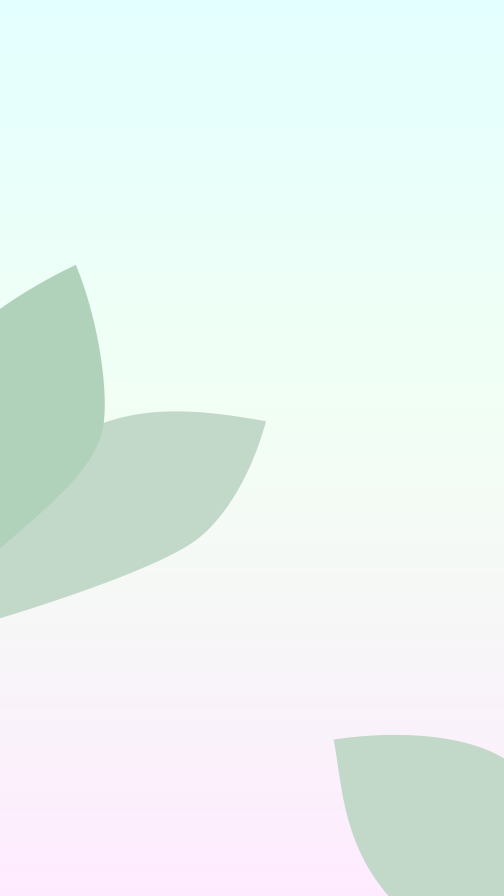
A Shadertoy shader for this background:

```glsl
#define SKY_TOP    vec3(0.890, 1.000, 1.000)
#define SKY_MINT   vec3(0.945, 1.000, 0.957)
#define SKY_PALE   vec3(0.968, 0.968, 0.968)
#define SKY_PINK   vec3(1.000, 0.922, 1.000)
#define MINT_LEVEL 0.56
#define PALE_LEVEL 0.31
#define LEAF_DARK  vec3(0.690, 0.824, 0.733)
#define LEAF_LIGHT vec3(0.761, 0.847, 0.790)
#define CURVE_STEPS 28

// Outline state: x = squared distance, y = inside/outside sign
const vec2 EMPTY = vec2(1e9, 1.0);

// Adds a straight side to an outline
void addLine(inout vec2 outline, vec2 p, vec2 a, vec2 b) {
    vec2 side = b - a, toP = p - a;
    vec2 gap = toP - side * clamp(dot(toP, side) / dot(side, side), 0.0, 1.0);
    outline.x = min(outline.x, dot(gap, gap));
    if ((a.y > p.y) != (b.y > p.y) && toP.x < side.x * toP.y / side.y)
        outline.y = -outline.y;
}

// Adds a cubic Bezier side to an outline
void addCurve(inout vec2 outline, vec2 p, vec2 a, vec2 b, vec2 c, vec2 d) {
    vec2 last = a;
    for (int i = 1; i <= CURVE_STEPS; i++) {
        float t = float(i) / float(CURVE_STEPS), s = 1.0 - t;
        vec2 next = s*s*s*a + 3.0*s*s*t*b + 3.0*s*t*t*c + t*t*t*d;
        addLine(outline, p, last, next);
        last = next;
    }
}

// Smooth coverage of a closed outline
float coverage(vec2 outline) {
    float dist = sqrt(outline.x) * outline.y * iResolution.y;
    return clamp(0.5 - dist, 0.0, 1.0);
}

float uprightLeaf(vec2 p) {
    vec2 root = vec2(-0.078, 0.583), tip = vec2(0.0846, 0.7044);
    vec2 belly = vec2(0.1159, 0.5286), rim = vec2(0.0, 0.388), tail = vec2(-0.078, 0.3203);
    vec2 o = EMPTY;
    addCurve(o, p, root, vec2(-0.046, 0.625), vec2(0.013, 0.6706), tip);
    addCurve(o, p, tip, vec2(0.1055, 0.655), vec2(0.1211, 0.5768), belly);
    addCurve(o, p, belly, vec2(0.1107, 0.4805), vec2(0.0573, 0.4375), rim);
    addLine(o, p, rim, tail);
    addLine(o, p, tail, root);
    return coverage(o);
}

float leaningLeaf(vec2 p) {
    vec2 start = vec2(0.1042, 0.5234), tip = vec2(0.2969, 0.5299);
    vec2 belly = vec2(0.2188, 0.3971), rim = vec2(0.0, 0.3099);
    vec2 tail = vec2(-0.078, 0.2852), root = vec2(-0.078, 0.479);
    vec2 o = EMPTY;
    addCurve(o, p, start, vec2(0.1667, 0.5508), vec2(0.237, 0.5404), tip);
    addCurve(o, p, tip, vec2(0.2839, 0.4818), vec2(0.2578, 0.4271), belly);
    addCurve(o, p, belly, vec2(0.181, 0.3698), vec2(0.0846, 0.3359), rim);
    addLine(o, p, rim, tail);
    addLine(o, p, tail, root);
    addLine(o, p, root, start);
    return coverage(o);
}

float cornerLeaf(vec2 p) {
    vec2 tip = vec2(0.3724, 0.1745), top = vec2(0.5625, 0.1536), side = vec2(0.625, 0.1016);
    vec2 foot = vec2(0.4336, 0.0), below = vec2(0.4818, -0.0417), root = vec2(0.651, -0.0417);
    vec2 o = EMPTY;
    addCurve(o, p, tip, vec2(0.4297, 0.1836), vec2(0.513, 0.1836), top);
    addLine(o, p, top, side);
    addLine(o, p, side, root);
    addLine(o, p, root, below);
    addLine(o, p, below, foot);
    addCurve(o, p, foot, vec2(0.3815, 0.0599), vec2(0.3815, 0.1276), tip);
    return coverage(o);
}

// Vertical blend through four pastel stops
vec3 backdrop(float h) {
    vec3 color = mix(SKY_PINK, SKY_PALE, clamp(h / PALE_LEVEL, 0.0, 1.0));
    color = mix(color, SKY_MINT, clamp((h - PALE_LEVEL) / (MINT_LEVEL - PALE_LEVEL), 0.0, 1.0));
    return mix(color, SKY_TOP, clamp((h - MINT_LEVEL) / (1.0 - MINT_LEVEL), 0.0, 1.0));
}

void mainImage(out vec4 fragColor, in vec2 fragCoord) {
    vec2 p = fragCoord / iResolution.y;
    vec3 color = backdrop(p.y);

    // Leaves, back to front
    color = mix(color, LEAF_LIGHT, cornerLeaf(p));
    color = mix(color, LEAF_LIGHT, leaningLeaf(p));
    color = mix(color, LEAF_DARK, uprightLeaf(p));
    fragColor = vec4(color, 1.0);
}
```
